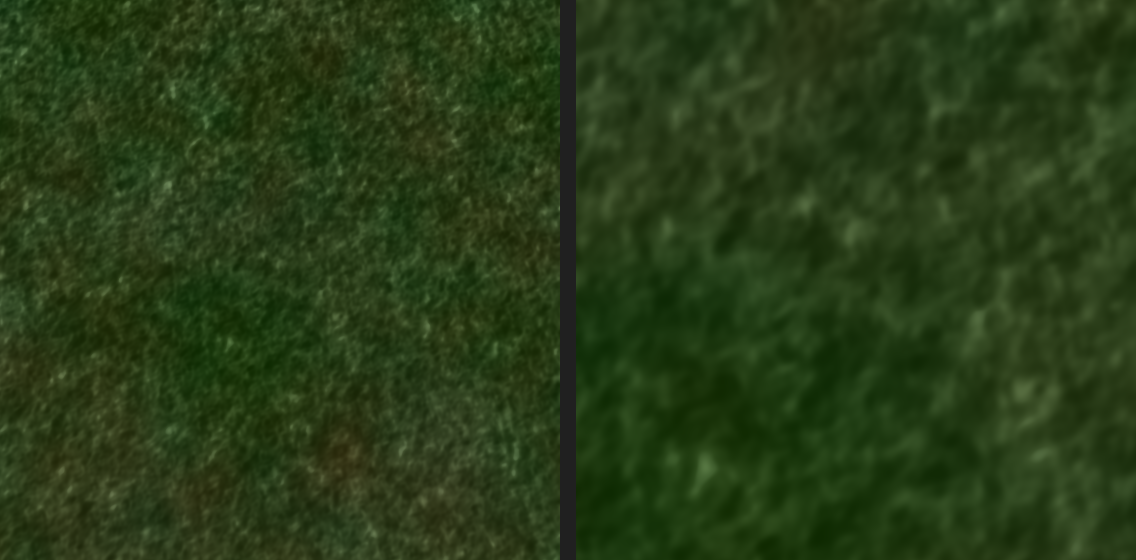
Left, the full canvas; right, a detail of the centre.
Write a WebGL 2 fragment shader that draws this texture.

```glsl
#version 300 es
precision highp float;

uniform vec2 u_resolution;
out vec4 fragColor;

const float PI = 3.14159;
const float BLADE_LEAN = 1.1;

vec3 hash3(vec2 cell, float seed) {
    vec3 q = fract(vec3(cell.xyx + seed * 7.31) * vec3(0.1031, 0.1030, 0.0973));
    q += dot(q, q.yxz + 33.33);
    return fract((q.xxy + q.yzz) * q.zyx);
}

// Cellular noise: one soft ellipse of random sign per cell, zero mean, unit deviation.
// Radii are in cells and must stay below 2.
float ellipseNoise(vec2 p, vec2 radii, float lean, float leanSpread, float seed) {
    vec2 home = floor(p);
    float sum = 0.0;
    for (int j = -2; j <= 2; j++) {
        for (int i = -2; i <= 2; i++) {
            vec2 cell = home + vec2(i, j);
            vec3 rnd = hash3(cell, seed);
            vec2 d = p - cell - rnd.xy;
            float angle = lean + leanSpread * (fract(rnd.z * 17.0) - 0.5);
            vec2 axis = vec2(cos(angle), sin(angle));
            vec2 e = vec2(dot(d, axis), dot(d, vec2(-axis.y, axis.x))) / radii;
            float k = max(1.0 - dot(e, e), 0.0);
            sum += (2.0 * rnd.z - 1.0) * k * k * k;
        }
    }
    return sum / sqrt(PI * radii.x * radii.y / 21.0);
}

// Ground seen at a slant: blades shrink towards the top.
vec2 slant(vec2 uv) {
    return vec2((uv.x - 0.5) * (1.0 + 0.22 * uv.y), uv.y * (1.0 + 0.15 * uv.y)) + 1.0;
}

// Tone is in deviations from the mean; warmth and coolness shift the hue.
vec3 grassColor(float tone, float warmth, float coolness) {
    vec3 base = vec3(0.160, 0.239, 0.093);
    vec3 light = vec3(0.040, 0.043, 0.036);
    vec3 olive = vec3(0.017, -0.004, 0.007);
    vec3 bluish = vec3(-0.004, 0.0, 0.010);
    return base + light * tone + olive * warmth + bluish * coolness;
}

void main() {
    vec2 uv = gl_FragCoord.xy / min(u_resolution.x, u_resolution.y);
    vec2 ground = slant(uv);
    vec2 bladeShape = vec2(1.85, 1.05);
    vec2 roundShape = vec2(1.8, 1.5);

    // Blades and the light between them
    float blades = ellipseNoise(ground * 84.0, bladeShape, BLADE_LEAN, 1.3, 1.0);
    float fine = ellipseNoise(ground * 145.0, bladeShape, BLADE_LEAN, 1.8, 2.0);

    // Clumps and broad patches
    float clumps = ellipseNoise(ground * 31.0, roundShape, 0.4, 3.0, 3.0);
    float patches = ellipseNoise(ground * 8.0, roundShape, 0.4, 3.0, 4.0);
    float dryness = ellipseNoise(ground * 5.0, roundShape, 0.4, 3.0, 5.0);
    float tint = ellipseNoise(ground * 17.0, roundShape, 0.4, 3.0, 6.0);

    // Sharper contrast towards the top
    float grain = (0.68 * blades + 0.42 * fine) * mix(0.9, 1.1, uv.y);
    float tone = grain + 0.33 * clumps + 0.28 * patches;
    tone += 0.13 * (tone * tone - 0.9);

    // Sparse pale tips
    float tips = smoothstep(1.3, 2.6, blades + 0.35 * fine) * smoothstep(0.2, 1.6, clumps);
    tone += 1.3 * tips;

    float warmth = 0.75 * dryness + 0.5 * tint + 0.8 * (0.5 - uv.y);
    float coolness = 0.5 * patches - 0.5 * tint + 0.5 * tips;
    fragColor = vec4(clamp(grassColor(tone, warmth, coolness), 0.0, 1.0), 1.0);
}
```
